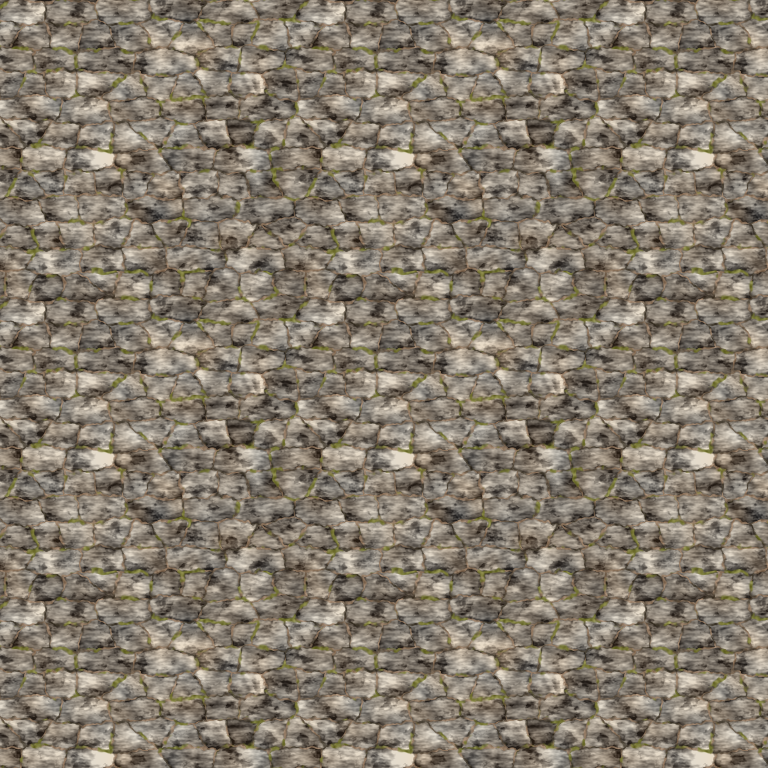
Reproduce this texture procedurally as a three.js fragment shader.

```glsl
// Weathered rubble wall: a seamless tile, 2.56 repeats across and down, of 12 courses.
// Courses alternate long and squarish stones, cut as a flattened Voronoi diagram;
// periodic gradient noise adds grain, stains, sandy mortar and moss.
varying vec2 vUv;

vec2 hash2(vec2 p) {
  vec3 q = fract(p.xyx * vec3(0.1031, 0.1030, 0.0973));
  q += dot(q, q.yzx + 33.33);
  return fract((q.xx + q.yz) * q.zy);
}

// Gradient noise with n cells per tile, wrapping at the tile border
float corner(vec2 cell, vec2 offset, vec2 n) {
  return dot(hash2(mod(cell + 0.5, n) + n.yx) * 2.0 - 1.0, offset);
}

float noise(vec2 t, vec2 n) {
  vec2 p = t * n, i = floor(p), f = p - i, u = f * f * (3.0 - 2.0 * f);
  vec2 e = vec2(1.0, 0.0);
  return mix(mix(corner(i, f, n), corner(i + e, f - e, n), u.x),
             mix(corner(i + e.yx, f - e.yx, n), corner(i + 1.0, f - 1.0, n), u.x), u.y);
}

float fbm(vec2 t, vec2 n) {
  float sum = 0.0, amp = 1.0;
  for (int k = 0; k < 4; k++) {
    sum += amp * noise(t, n);
    n *= 2.0;
    amp *= 0.62;
  }
  return sum;
}

// Centre (xy) and wrapped identity (zw) of a stone, k columns away from t
vec4 stoneAt(vec2 t, float row, float k) {
  float course = mod(row + 0.5, 12.0);
  float count = mod(course, 2.0) < 1.0 ? 6.0 : 10.0;
  float shift = hash2(vec2(course, 31.0)).x;
  float column = floor((t.x - shift) * count) + k;
  vec2 id = vec2(mod(column + 0.5, count), course);
  vec2 jitter = hash2(id + 50.0) - 0.5;
  return vec4((column + 0.5 + 0.65 * jitter.x) / count + shift,
              (row + 0.5 + 0.34 * jitter.y) / 12.0, id);
}

void main() {
  vec2 t = vUv * 2.56 + vec2(0.0, 0.016);
  float pixel = fwidth(vUv.x) * 2.56;

  // Rough, hand-cut outlines
  vec2 p = t + 0.014 * vec2(noise(t, vec2(23.0)), noise(t, vec2(27.0)))
             + 0.008 * vec2(noise(t, vec2(61.0)), noise(t, vec2(67.0)));
  vec2 metric = vec2(1.0, 4.0);
  float row = floor(p.y * 12.0);

  // Nearest stone
  vec4 stone = vec4(0.0);
  float nearest = 9.0;
  for (int j = -1; j <= 1; j++) {
    for (int k = -2; k <= 2; k++) {
      vec4 s = stoneAt(p, row + float(j), float(k));
      vec2 d = p - s.xy;
      float dist = dot(d * d, metric);
      if (dist < nearest) {
        nearest = dist;
        stone = s;
      }
    }
  }

  // Distance to its closest joint
  float edge = 1.0;
  for (int j = -1; j <= 1; j++) {
    for (int k = -2; k <= 2; k++) {
      vec4 s = stoneAt(p, row + float(j), float(k));
      vec2 d = p - s.xy, apart = metric * (s.xy - stone.xy);
      if (dot(apart, apart) > 0.00001)
        edge = min(edge, (dot(d * d, metric) - nearest) / (2.0 * length(apart)));
    }
  }

  // Stone face: own tone, tilt, mottling, streaky grain and dark stains
  vec2 h = hash2(stone.zw + 7.0), g = hash2(stone.zw + 19.0);
  vec2 local = p - stone.xy;
  float tone = 0.58 + 0.32 * (h.x - 0.5) + dot(local, g - 0.5) * 6.0 + local.y * 2.0;
  tone += 0.85 * fbm(t + h, vec2(14.0, 24.0));
  tone += 0.55 * noise(t + g, vec2(38.0, 120.0));
  tone -= 0.50 * smoothstep(0.08, 0.45, fbm(t + g, vec2(17.0, 21.0)));
  tone -= 0.25 * smoothstep(0.90, 0.97, h.y);

  // Pale broken flakes on a few stones
  float flake = smoothstep(0.01, 0.03, dot(local, normalize(g - 0.48)) + 0.04 * noise(t, vec2(31.0)));
  tone += 0.42 * flake * step(0.87, g.x);

  // Worn rim falling into the joint
  tone -= 0.22 * (1.0 - smoothstep(0.002, 0.011, edge));
  tone = clamp(tone, -0.35, 1.25);
  vec3 color = mix(vec3(0.30, 0.27, 0.24), vec3(0.78, 0.74, 0.68), tone);
  color += vec3(0.025, 0.0, -0.025) * noise(t, vec2(11.0)) * 2.0;

  // Sandy mortar, dropping to dark gaps
  float gap = smoothstep(-0.12, 0.22, noise(t, vec2(29.0, 33.0)));
  vec3 mortar = mix(vec3(0.60, 0.49, 0.39), vec3(0.25, 0.22, 0.17), gap);
  mortar += 0.25 * noise(t, vec2(90.0));
  float joint = 1.0 - smoothstep(0.0012, 0.0035 + 0.5 * pixel, edge);
  color = mix(color, mortar, 0.8 * joint);

  // Moss clinging to joints in patches
  float patchy = smoothstep(0.06, 0.24, noise(t + 0.3, vec2(16.0, 19.0)) + 0.35 * noise(t, vec2(53.0)));
  float moss = patchy * (1.0 - smoothstep(0.002, 0.009, edge));
  color = mix(color, vec3(0.47, 0.48, 0.20) + 0.3 * noise(t, vec2(83.0)), 0.85 * moss);

  gl_FragColor = vec4(clamp(color, 0.0, 1.0), 1.0);
}
```
